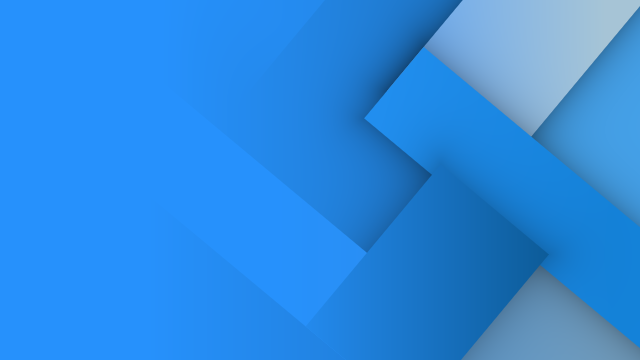
A WebGL 1 fragment shader for this background:

```glsl
precision highp float;
// Overlapping diagonal paper panels in blue and grey with soft drop shadows.
// All panels are boxes in one rotated frame, painted back to front; each has
// a horizontal colour ramp, and shadows decay with distance from its box.
uniform vec2 u_resolution;

float box(vec2 p, vec2 low, vec2 high) {
  vec2 q = abs(p - 0.5 * (low + high)) - 0.5 * (high - low);
  return length(max(q, 0.0)) + min(max(q.x, q.y), 0.0);
}

// Antialiased coverage, one pixel wide.
float fill(float d) {
  return clamp(0.5 - d * u_resolution.y, 0.0, 1.0);
}

// Brightness left after a shadow of given strength and reach.
float shade(float d, float strength, float reach) {
  return 1.0 - strength * exp(-max(d, 0.0) / reach);
}

float ramp(float from, float to, float x) {
  return clamp((x - from) / (to - from), 0.0, 1.0);
}

void main() {
  vec2 p = gl_FragCoord.xy / u_resolution.y;
  float x = p.x;

  // Frame: s.x runs down-right, s.y runs up-right.
  vec2 c = p - vec2(1.0116, 0.6713);
  vec2 s = vec2(dot(c, vec2(0.768, -0.640)), dot(c, vec2(0.640, 0.768)));

  float greyBand = box(s, vec2(0.0, 0.1), vec2(0.389, 3.0));
  float blueBar = box(s, vec2(0.0), vec2(3.0, 0.258));
  float square = box(s, vec2(0.245, -0.548), vec2(0.636, 0.038));

  // Back sheet, with a faint lighter fold at the top.
  vec3 sky = vec3(0.15, 0.57, 0.99);
  float depth = ramp(0.44, 1.27, x);
  float fold = fill(s.x + 0.294) * smoothstep(-0.22, 0.08, s.y);
  depth *= 1.0 - 0.45 * fold;
  vec3 color = mix(sky, vec3(0.12, 0.47, 0.79), depth);

  // Pale blue corner on the right and grey corner below.
  color = mix(color, vec3(0.27, 0.63, 0.91), fill(max(0.389 - s.x, 0.1 - s.y)));
  vec3 slate = mix(vec3(0.38, 0.60, 0.79), vec3(0.44, 0.61, 0.74), ramp(1.3, 1.7, x));
  color = mix(color, slate, fill(max(0.5 - s.x, s.y - 0.1)));

  // Light grey band.
  color *= shade(greyBand, 0.27, 0.045);
  vec3 silver = mix(vec3(0.45, 0.68, 0.93), vec3(0.65, 0.77, 0.84), ramp(1.2, 1.68, x));
  color = mix(color, silver, fill(greyBand));

  // Long blue bar crossing it.
  color *= shade(blueBar, 0.22, 0.045);
  vec3 azure = mix(vec3(0.13, 0.56, 0.94), vec3(0.08, 0.51, 0.85), ramp(1.05, 1.7, x));
  color = mix(color, azure, fill(blueBar));

  // Square's shadow, then the flat strip and lower sheet it does not darken.
  color *= shade(square, 0.2, 0.06);
  vec3 strip = mix(sky, vec3(0.16, 0.56, 0.96), ramp(0.75, 1.02, x));
  color = mix(color, strip, fill(max(s.y + 0.282, s.x - 0.4)));
  vec3 lower = mix(sky, vec3(0.13, 0.51, 0.88), ramp(0.4, 0.95, x));
  color = mix(color, lower, fill(s.y + 0.548));

  // Dark square in front.
  vec3 navy = mix(vec3(0.14, 0.54, 0.93), vec3(0.05, 0.36, 0.60), ramp(0.85, 1.52, x));
  color = mix(color, navy, fill(square));

  gl_FragColor = vec4(color, 1.0);
}
```
